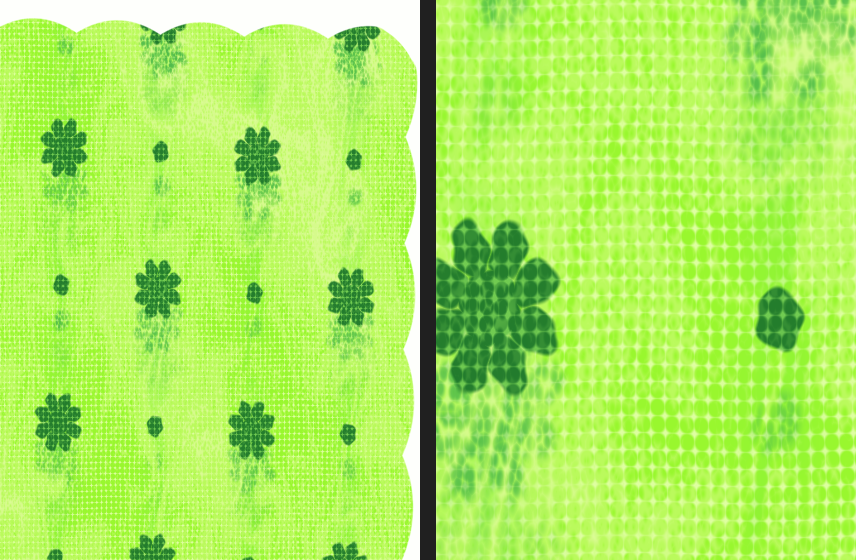
Left: the whole. Right: its middle third, enlarged.
Give the GLSL for this pattern, as a Shadertoy shader.

```glsl
// Scalloped lime mesh cloth with staggered green flowers, dots and faded bleeding ink.

vec2 hash2(vec2 p) {
    vec3 q = fract(p.xyx * vec3(0.1031, 0.103, 0.0973));
    q += dot(q, q.yzx + 33.33);
    return fract((q.xx + q.yz) * q.zy);
}

// Distance to the nearest scattered cell centre
float cellular(vec2 p) {
    vec2 cell = floor(p), f = fract(p);
    float nearest = 2.0;
    for (int y = -1; y <= 1; y++)
        for (int x = -1; x <= 1; x++) {
            vec2 o = vec2(x, y);
            nearest = min(nearest, length(o + hash2(cell + o + 50.0) - f));
        }
    return nearest;
}

// Parabolic arches between cusps, 0 at each cusp and 1 at each crest
float scallop(float t) {
    float s = 2.0 * fract(t) - 1.0;
    return 1.0 - s * s;
}

// Signed distance to the cloth with its top and right scallops; y points down
float clothEdge(vec2 p) {
    float top = 0.0555 + 0.023 * p.x - 0.024 * scallop((p.x - 0.1367) / 0.1497);
    float right = 0.7265 - 0.01 * p.y + 0.02 * scallop((p.y - 0.2448) / 0.1895);
    vec2 q = vec2(p.x - right, top - p.y) + 0.062;
    return length(max(q, 0.0)) + min(max(q.x, q.y), 0.0) - 0.062;
}

// Eight rounded petals around a small core, in units of the flower radius
float flower(vec2 p) {
    float r = length(p);
    float sector = 6.28318 / 8.0;
    float a = mod(atan(p.y, p.x), sector) - 0.5 * sector;
    vec2 q = r * vec2(cos(a), sin(a));
    float petal = (length((q - vec2(0.69, 0.0)) / vec2(0.34, 0.25)) - 1.0) * 0.25;
    return min(petal, r - 0.43);
}

// Ink coverage of the slanted lattice: x = coverage, y = random per motif, z = core
vec3 motifs(vec2 p, float blur) {
    mat2 lattice = mat2(0.1725, 0.0072, -0.0052, 0.2448);
    p -= vec2(0.1146, 0.2643);
    vec2 id = round(inverse(lattice) * p);
    vec2 q = p - lattice * id;
    bool isFlower = mod(id.x + id.y, 2.0) < 0.5;
    vec2 radius = isFlower ? vec2(0.042, 0.0535) : vec2(0.0137, 0.0187);
    vec2 u = q / radius;
    float d = (isFlower ? flower(u) : length(u) - 1.0) * radius.x;
    float core = isFlower ? 1.0 - smoothstep(0.15, 0.65, length(u)) : 0.0;
    return vec3(1.0 - smoothstep(-blur, blur, d), hash2(id + 20.0).x, core);
}

void mainImage(out vec4 fragColor, in vec2 fragCoord) {
    vec2 p = vec2(fragCoord.x, iResolution.y - fragCoord.y) / iResolution.y;
    float px = 1.0 / iResolution.y;

    // Washed-out clouds, vertical streaks and fine grain
    vec2 warp = p + 0.02 * sin(p.yx * vec2(23.0, 31.0) + 2.0 * sin(p * 41.0));
    float cloud = 0.5 + 0.2 * sin(warp.x * 19.0 + 2.1 + sin(p.y * 5.0))
                + 0.18 * sin(warp.y * 11.0 - warp.x * 13.0 + 4.0);
    float streak = cellular(warp * vec2(55.0, 9.0));
    float grain = cellular(p * vec2(230.0, 110.0) + 7.0);
    float upperRight = exp(-dot((p - vec2(0.53, 0.2)) * vec2(5.0, 4.0),
                                (p - vec2(0.53, 0.2)) * vec2(5.0, 4.0)));
    float wash = cloud * 0.5 + streak * 0.35 + grain * 0.4 + upperRight * 0.28 - 0.12;

    // Woven mesh of upright oval knots
    vec2 weave = p + 0.0009 * sin(p.yx * vec2(47.0, 39.0));
    vec2 knot = fract(weave / vec2(0.0086, 0.0102)) - 0.5;
    float gap = smoothstep(0.4, 0.64, length(knot));
    float openMesh = 1.0 - 0.75 * smoothstep(0.4, 0.85, wash);

    // Lime cloth
    vec3 colour = mix(vec3(0.6, 0.97, 0.18), vec3(0.73, 0.98, 0.36), smoothstep(0.25, 0.55, wash));
    colour = mix(colour, vec3(0.84, 0.98, 0.55), smoothstep(0.58, 0.9, wash));
    colour = mix(colour, vec3(0.91, 1.0, 0.7), gap * openMesh * 0.85);

    // Soft green runs along the motif columns
    float column = pow(0.5 + 0.5 * cos(6.28318 * (p.x + 0.015 * p.y - 0.117) / 0.1725), 6.0);
    colour = mix(colour, vec3(0.5, 0.93, 0.26), column * 0.3 * smoothstep(0.7, 0.2, streak));

    // Ghost prints bled downward, weaker with each step
    for (int i = 1; i <= 2; i++) {
        float stepDown = float(i);
        vec2 shift = vec2(0.003 * sin(p.y * 60.0), 0.062 * stepDown);
        vec3 ghost = motifs(p - shift, 0.004 * stepDown);
        float patchy = smoothstep(0.85, 0.25, grain) * smoothstep(0.9, 0.2, streak);
        float fade = ghost.x * patchy * mix(0.45, 0.95, ghost.y) / (stepDown * stepDown);
        colour = mix(colour, vec3(0.3, 0.72, 0.3), fade * (1.0 - 0.45 * gap));
    }

    // Dark print, broken by the mesh and rubbed at some flower cores
    vec3 print = motifs(p + 0.0012 * sin(p.yx * 310.0), max(px, 0.0012));
    float rubbed = smoothstep(0.35, 0.75, grain) * (0.2 + 0.6 * print.z * print.y);
    vec3 ink = mix(vec3(0.12, 0.47, 0.17), vec3(0.43, 0.79, 0.31), clamp(gap * 0.9 + rubbed, 0.0, 1.0));
    colour = mix(colour, ink, print.x * 0.96);

    // Scalloped outline on white
    float cloth = 1.0 - smoothstep(-px, px, clothEdge(p));
    fragColor = vec4(mix(vec3(0.995, 1.0, 0.99), colour, cloth), 1.0);
}
```
